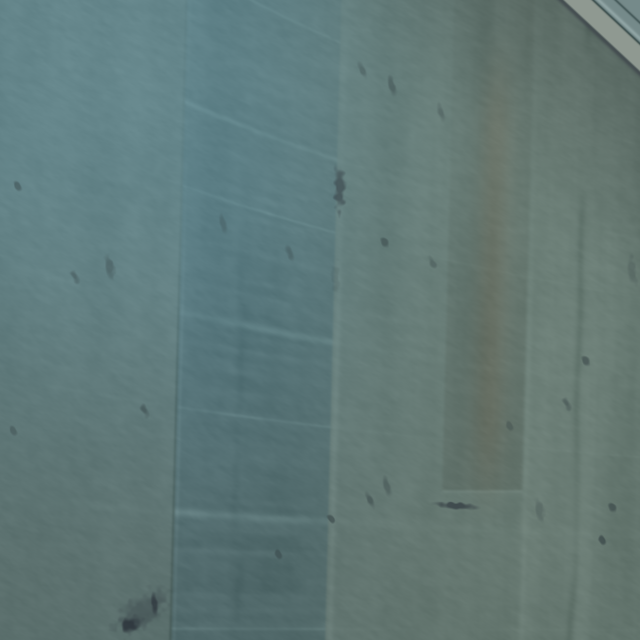
Give the GLSL for this texture, as a WebGL 1 fragment shader.

```glsl
precision highp float;
// Weathered blue-green timber boards with saw marks, dark knots and a pale roof trim.
uniform vec2 u_resolution;

float hash(vec2 p) {
  return fract(sin(dot(p, vec2(127.1, 311.7))) * 43758.5453);
}

float noise(vec2 p) {
  vec2 i = floor(p), f = fract(p);
  f = f * f * (3.0 - 2.0 * f);
  return mix(mix(hash(i), hash(i + vec2(1, 0)), f.x),
             mix(hash(i + vec2(0, 1)), hash(i + vec2(1, 1)), f.x), f.y);
}

float fbm(vec2 p) {
  float sum = 0.0, amp = 0.5;
  for (int i = 0; i < 4; i++) {
    sum += amp * noise(p);
    p = p * 2.03 + 17.3;
    amp *= 0.5;
  }
  return sum;
}

// Soft-edged interval
float band(float x, float a, float b, float soft) {
  return smoothstep(a - soft, a + soft, x) - smoothstep(b - soft, b + soft, x);
}

// Soft ridge around a centre
float ridge(float x, float center, float width) {
  float d = (x - center) / width;
  return exp(-d * d);
}

// Ragged dark spot, 1 at its heart
float knot(vec2 p, vec2 size, float angle) {
  float c = cos(angle), s = sin(angle);
  vec2 q = vec2(c * p.x + s * p.y, c * p.y - s * p.x) / size;
  return 1.0 - smoothstep(0.4, 1.3, length(q) + 0.8 * (noise(p * 130.0 + size * 900.0) - 0.5));
}

void main() {
  vec2 uv = gl_FragCoord.xy / u_resolution;
  float x = uv.x - 0.025 * uv.y; // boards lean slightly to the right
  float y = uv.y;

  // Broad light: teal at the left, grey-green at the right, dimmer below
  vec3 left = mix(vec3(0.365, 0.445, 0.435), vec3(0.395, 0.525, 0.545), smoothstep(0.0, 0.85, y));
  vec3 right = mix(vec3(0.395, 0.465, 0.435), vec3(0.415, 0.490, 0.460), smoothstep(0.0, 0.7, y));
  vec3 color = mix(left, right, smoothstep(0.25, 0.85, x));
  color *= 1.0 - 0.17 * smoothstep(1.45, 1.95, uv.x + uv.y);

  // Individual boards
  float board = band(x, 0.268, 0.508, 0.003);
  float boardFade = 1.0 - 0.6 * smoothstep(0.4, 0.95, y);
  color += board * boardFade * vec3(-0.045, -0.030, -0.012);
  float brownBoard = band(x, 0.685, 0.81, 0.004) * smoothstep(0.231, 0.237, y);
  color -= brownBoard * (1.0 - 0.7 * smoothstep(0.4, 0.9, y)) * vec3(0.025, 0.033, 0.035);
  color += vec3(0.012, -0.020, -0.036) * ridge(x, 0.755, 0.025) * band(y, 0.26, 0.88, 0.1);
  color += 0.012 * band(x, 0.81, 0.92, 0.006) * (1.0 - smoothstep(0.5, 1.0, y));

  // Seams
  float seamFade = 1.0 - 0.75 * smoothstep(0.35, 0.75, y);
  color += seamFade * (0.035 * ridge(x, 0.515, 0.006) - 0.055 * ridge(x, 0.266, 0.0025)
         + 0.025 * ridge(x, 0.272, 0.003) + 0.015 * ridge(x, 0.815, 0.005));
  color += 0.025 * ridge(y, 0.232, 0.003) * band(x, 0.685, 0.81, 0.004);

  // Vertical stains and the wavy heart grain
  color += (fbm(vec2(x * 22.0, y * 1.4)) - 0.47) * mix(0.035, 0.075, smoothstep(0.5, 0.9, x));
  color -= 0.045 * ridge(x, 0.89 + 0.008 * noise(vec2(y * 8.0, 3.0)), 0.006)
         * smoothstep(0.35, 0.7, noise(vec2(y * 5.0, 8.0)));
  float heart = 0.355 + 0.025 * fbm(vec2(y * 18.0, 4.0));
  color -= 0.045 * ridge(x, heart, 0.007) * noise(vec2(y * 14.0, 9.0)) * (1.0 - smoothstep(0.5, 0.8, y));

  // Saw marks fan out: level at the bottom, steep at the top
  float saw = y + (x - 0.27) * 0.55 * pow(y, 1.3);
  float sawWeight = mix(0.18, 1.0, board) * (1.0 - 0.45 * smoothstep(0.4, 1.0, y));
  float fine = noise(vec2(saw * 85.0, x * 5.0));
  float gaps = noise(vec2(x * 14.0, saw * 12.0));
  color += sawWeight * 0.045 * (fine * fine - 0.33) * gaps;
  float cut = saw / 0.168 + 0.35 + 0.15 * sin(saw * 17.0);
  color += sawWeight * vec3(0.055, 0.060, 0.058) * ridge(fract(cut), 0.5, 0.025) * (0.35 + 0.65 * gaps);

  // Soft blotches and diagonal surface grain
  color += (fbm(uv * 7.0) - 0.47) * 0.030;
  vec2 diagonal = vec2(uv.x * 0.88 - uv.y * 0.47, uv.x * 0.47 + uv.y * 0.88);
  color += (fbm(diagonal * vec2(55.0, 130.0)) - 0.47) * 0.040;

  // Scattered knots, mostly upright
  for (int i = 0; i < 24; i++) {
    float k = float(i);
    vec2 center = vec2(hash(vec2(k, 1.7)), 0.95 * hash(vec2(k, 5.3)));
    float r = hash(vec2(k, 9.1));
    vec2 size = vec2(0.004 + 0.003 * r, 0.007 + 0.022 * r * r);
    float dark = mix(0.75, 0.25, r) * (0.5 + 0.5 * hash(vec2(k, 2.9)));
    color = mix(color, vec3(0.20, 0.25, 0.26), dark * knot(uv - center, size, 0.9 * (1.0 - r)));
  }

  // Larger scars
  vec3 scar = vec3(0.17, 0.20, 0.23);
  color = mix(color, scar, 0.30 * knot(uv - vec2(0.222, 0.045), vec2(0.045, 0.022), 0.7));
  color = mix(color, scar, 0.85 * knot(uv - vec2(0.205, 0.025), vec2(0.017, 0.011), 0.4));
  color = mix(color, scar, 0.70 * knot(uv - vec2(0.242, 0.054), vec2(0.006, 0.017), 0.1));
  color = mix(color, scar, 0.50 * knot(uv - vec2(0.531, 0.705), vec2(0.009, 0.032), 0.0));
  color = mix(color, scar, 0.65 * knot(uv - vec2(0.712, 0.210), vec2(0.030, 0.005), -0.1));

  // Roof trim across the upper right corner
  float trim = dot(uv, vec2(0.68, 0.73));
  color = mix(color, vec3(0.25, 0.28, 0.30), 0.8 * ridge(trim, 1.326, 0.004));
  vec3 trimColor = mix(vec3(0.56, 0.60, 0.57), vec3(0.46, 0.54, 0.54), smoothstep(1.357, 1.361, trim));
  trimColor -= 0.22 * ridge(trim, 1.360, 0.002) + 0.18 * ridge(trim, 1.384, 0.002);
  trimColor += 0.10 * ridge(trim, 1.366, 0.003);
  color = mix(color, trimColor, smoothstep(1.327, 1.331, trim));

  gl_FragColor = vec4(color, 1.0);
}
```
